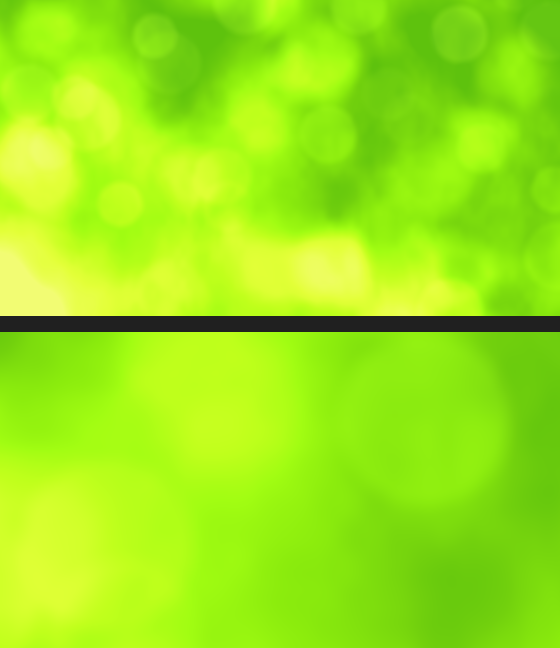
Top, the full canvas; bottom, a detail of the centre.
Write a Shadertoy shader that draws this background.

```glsl
// Defocused spring foliage: soft lime and yellow light blobs over fresh green.

const vec3 LEAF_RAMP[7] = vec3[7](
    vec3(0.37, 0.76, 0.05), vec3(0.45, 0.82, 0.05), vec3(0.54, 0.92, 0.05),
    vec3(0.63, 0.99, 0.07), vec3(0.76, 1.00, 0.11), vec3(0.89, 1.00, 0.22),
    vec3(0.95, 0.99, 0.45));
const vec3 PALE_LEAF = vec3(0.72, 0.97, 0.36);

// Three random values in 0..1 for a grid cell
vec3 hash3(vec2 cell, float seed) {
    vec3 q = fract(vec3(cell.xyx + seed) * vec3(0.1031, 0.1030, 0.0973));
    q += dot(q, q.yxz + 33.33);
    return fract((q.xxy + q.yzz) * q.zyx);
}

// Smooth value noise in -1..1
float noise(vec2 p, float seed) {
    vec2 cell = floor(p), f = fract(p);
    f = f * f * f * (f * (f * 6.0 - 15.0) + 10.0);
    float low = mix(hash3(cell, seed).x, hash3(cell + vec2(1, 0), seed).x, f.x);
    float high = mix(hash3(cell + vec2(0, 1), seed).x, hash3(cell + vec2(1, 1), seed).x, f.x);
    return 2.0 * mix(low, high, f.y) - 1.0;
}

// Broad round light with a gaussian falloff
float glow(vec2 p, vec2 centre, float radius) {
    vec2 d = (p - centre) / radius;
    return exp(-dot(d, d));
}

// Scattered lens discs, one per jittered cell; rarity thins out the bright ones
float discs(vec2 p, float cellSize, float softness, float rarity, float seed) {
    vec2 q = p / cellSize;
    vec2 home = floor(q);
    float sum = 0.0;
    for (int y = -1; y <= 1; y++) {
        for (int x = -1; x <= 1; x++) {
            vec2 cell = home + vec2(x, y);
            vec3 jitter = hash3(cell, seed);
            vec3 look = hash3(cell, seed + 47.0);
            float radius = mix(0.32, 0.52, look.x);
            float dist = length(q - cell - jitter.xy);
            float body = 1.0 - smoothstep(radius - softness, radius + softness, dist);
            sum += pow(look.y, rarity) * body;
        }
    }
    return sum;
}

// Large-scale lighting: bright ground at the lower left, shade at the right
float broadLight(vec2 p, float aspect) {
    float across = p.x / aspect;
    float light = 2.4 * exp(-p.y * p.y / 0.09) * mix(1.0, 0.4, across);
    light += 1.7 * glow(p, vec2(0.15, 0.08), 0.33);
    light += 2.7 * glow(p, vec2(0.33, 0.60), 0.21);
    light += 2.3 * glow(p, vec2(0.82, 0.64), 0.18);
    light += 1.9 * glow(p, vec2(1.48, 0.60), 0.19);
    light += 1.3 * glow(p, vec2(0.75, 0.20), 0.14);
    light += 1.3 * glow(p, vec2(1.20, 0.15), 0.18);
    return light - 0.7 * smoothstep(0.5, 1.0, across);
}

// Uneven leaf shade, drawn out slightly upward, from clumps down to fine mottling
float leafShade(vec2 p) {
    vec2 q = p * vec2(1.15, 0.85);
    return 1.6 * noise(q * 3.0, 29.0) + 0.8 * noise(q * 6.5, 53.0)
         + 0.3 * noise(q * 15.0, 83.0) + 0.1 * noise(q * 34.0, 97.0);
}

// Map a light level to the leaf colours, from shade to sunlit yellow
vec3 leafColour(float light) {
    vec3 colour = LEAF_RAMP[0];
    for (int i = 1; i < 7; i++) {
        colour = mix(colour, LEAF_RAMP[i], clamp(light - float(i) + 2.0, 0.0, 1.0));
    }
    return colour;
}

void mainImage(out vec4 fragColor, in vec2 fragCoord) {
    float aspect = iResolution.x / iResolution.y;
    vec2 p = fragCoord / iResolution.y;

    // Gentle bending keeps the blobs from being perfectly round
    vec2 bent = p + 0.035 * vec2(noise(p * 4.0, 3.0), noise(p * 4.0, 19.0));

    float softDiscs = discs(bent, 0.24, 0.20, 1.2, 11.0);
    float crispDiscs = discs(p, 0.21, 0.07, 3.0, 71.0);

    float light = 0.3 + broadLight(bent, aspect) + leafShade(bent);
    light += 1.9 * softDiscs + 0.8 * crispDiscs;
    light -= 0.5 * max(light - 3.8, 0.0); // highlights roll off

    vec3 colour = leafColour(light);
    colour = mix(colour, PALE_LEAF, 0.12 * min(crispDiscs, 1.0) * smoothstep(0.3, 0.9, p.y));
    fragColor = vec4(colour, 1.0);
}
```
